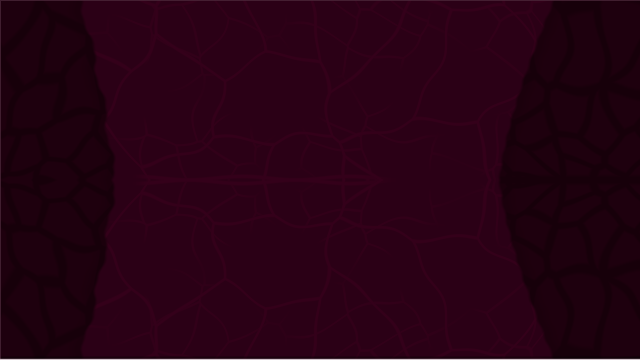
Write a WebGL 1 fragment shader that draws this background.

```glsl
precision highp float;

uniform vec2 u_resolution;

#define FIELD_COLOR vec3(0.168, 0.0, 0.085)
#define FIELD_VEIN vec3(0.212, 0.0, 0.104)
#define WALL_COLOR vec3(0.119, 0.0, 0.054)
#define WALL_VEIN vec3(0.083, 0.0, 0.036)
#define RIM_COLOR vec3(0.30, 0.16, 0.23)
#define FLOOR_RIM vec3(0.82, 0.76, 0.79)
#define ASPECT 1.77778
#define MAIN_SCALE 3.7
#define BRANCH_SCALE 7.6
#define WALL_SCALE 9.0
#define FIELD_VEIN_WIDTH 0.0062
#define WALL_VEIN_WIDTH 0.015

vec2 hash2(vec2 p) {
  vec2 q = vec2(dot(p, vec2(127.1, 311.7)), dot(p, vec2(269.5, 183.3)));
  return fract(sin(q) * 43758.5);
}

// Distance to the nearest border between cells, in cell units
float cellBorder(vec2 p) {
  vec2 cell = floor(p);
  vec2 local = fract(p);
  vec2 nearest = vec2(0.0);
  float best = 8.0;
  for (int j = -1; j <= 1; j++) {
    for (int i = -1; i <= 1; i++) {
      vec2 offset = vec2(float(i), float(j));
      vec2 toSite = offset + hash2(cell + offset) - local;
      float d = dot(toSite, toSite);
      if (d < best) {
        best = d;
        nearest = toSite;
      }
    }
  }
  float border = 8.0;
  for (int j = -2; j <= 2; j++) {
    for (int i = -2; i <= 2; i++) {
      vec2 offset = vec2(float(i), float(j));
      vec2 toSite = offset + hash2(cell + offset) - local;
      vec2 gap = toSite - nearest;
      if (dot(gap, gap) > 0.0001) {
        border = min(border, dot(0.5 * (nearest + toSite), normalize(gap)));
      }
    }
  }
  return border;
}

// Layered sines that bend the straight cell borders
vec2 bend(vec2 p) {
  return 0.030 * sin(p.yx * 11.0 + vec2(0.4, 2.1))
       + 0.008 * sin(p.yx * 34.0 + p * 15.0);
}

float line(float dist, float width) {
  return 1.0 - smoothstep(0.3 * width, width, abs(dist));
}

void main() {
  vec2 uv = gl_FragCoord.xy / u_resolution;
  vec2 p = uv * vec2(ASPECT, 1.0);
  float pixel = 1.0 / u_resolution.y;

  // The upper and lower halves mirror each other
  vec2 folded = vec2(p.x, abs(p.y - 0.5));
  vec2 bent = folded + bend(folded);

  // Long field veins, broken finer branches and a wavy middle vein
  float mainVein = line(cellBorder(bent * MAIN_SCALE + 2.6) / MAIN_SCALE, FIELD_VEIN_WIDTH);
  float branch = line(cellBorder(bent.yx * BRANCH_SCALE) / BRANCH_SCALE, 0.8 * FIELD_VEIN_WIDTH);
  float broken = smoothstep(-0.5, 0.5, sin(p.x * 13.0 + 1.0) + sin(folded.y * 19.0));
  float spineSpan = smoothstep(0.36, 0.42, p.x) * (1.0 - smoothstep(1.0, 1.12, p.x));
  float spine = line(folded.y - 0.005 - 0.005 * sin(p.x * 21.0), 0.008) * spineSpan;
  float fieldVein = max(max(mainVein, spine), 0.75 * branch * broken);
  vec3 color = mix(FIELD_COLOR, FIELD_VEIN, 0.8 * fieldVein);

  // Bulging walls at both sides, positive inside
  float bow = pow(folded.y, 1.4);
  float ripple = 0.002 * sin(folded.y * 117.0);
  float leftWall = 0.315 - 0.24 * bow + 0.007 * sin(40.0 * (0.25 - folded.y)) + ripple - p.x;
  float rightWall = p.x - 1.388 - 0.40 * bow + ripple;
  float wall = max(leftWall, rightWall);

  // Dark wall veins, upright toward the top and flat near the middle
  vec2 wallPoint = vec2(bent.x * WALL_SCALE, 14.0 * bent.y / (1.0 + 1.6 * abs(bent.y)));
  float wallVein = line(cellBorder(wallPoint + 7.3) / WALL_SCALE, WALL_VEIN_WIDTH);
  float wallSpine = line(folded.y, 0.018) * step(1.0, p.x);
  float brim = 1.0 - smoothstep(0.0, 0.05, wall);
  float shade = max(max(wallVein, wallSpine), 0.5 * brim);
  vec3 wallColor = mix(WALL_COLOR, WALL_VEIN, 0.85 * shade);
  float soft = max(0.006, pixel);
  color = mix(color, wallColor, smoothstep(-soft, soft, wall));

  // Dark strip above a pale floor line, with fainter top and left lines
  color *= 1.0 - 0.4 * (1.0 - smoothstep(0.006, 0.013, p.y));
  float faintDist = min(p.x, 1.0 - p.y);
  float faint = 1.0 - smoothstep(0.0023 - 0.5 * pixel, 0.0023 + 0.5 * pixel, faintDist);
  float base = 1.0 - smoothstep(0.0035 - 0.5 * pixel, 0.0035 + 0.5 * pixel, p.y);
  color = mix(color, RIM_COLOR, 0.8 * faint);
  color = mix(color, FLOOR_RIM, base);

  gl_FragColor = vec4(color, 1.0);
}
```
